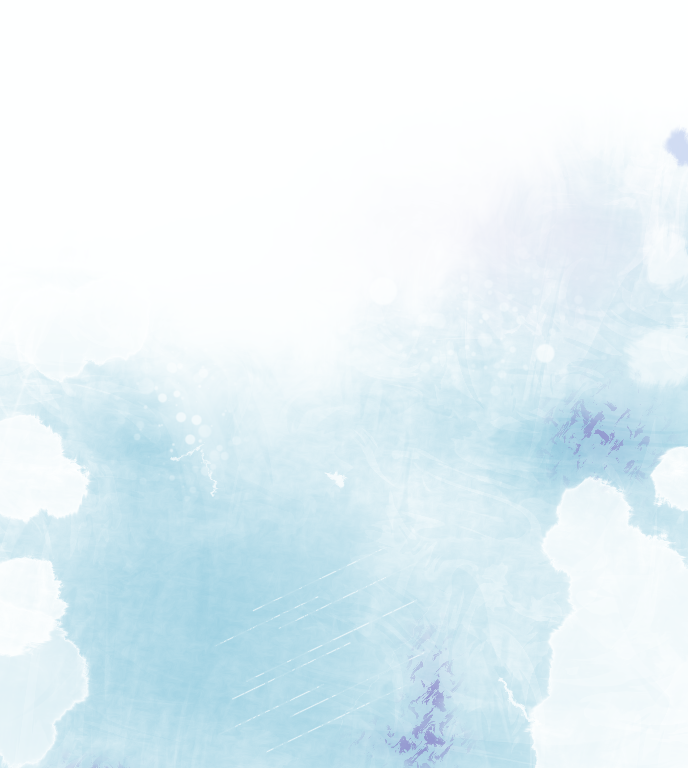
Give the GLSL for this background, as a Shadertoy shader.

```glsl
// Watercolor wash: pale blue pigment rising from below, with white blooms, scratches and violet grain.

const vec3 PAPER = vec3(0.995, 1.0, 1.0);
const vec3 BLUE = vec3(0.635, 0.825, 0.89);
const vec3 VIOLET = vec3(0.55, 0.53, 0.79);

float hash(vec2 p) {
    p = fract(p * vec2(0.1731, 0.2317));
    p += dot(p, p.yx + 19.19);
    return fract(p.x * p.y * 7.31);
}

// Layered sines, each octave turned and bent by the last
float clouds(vec2 p) {
    float sum = 0.0, gain = 0.6;
    for (int i = 0; i < 6; i++) {
        p = mat2(0.8, -0.6, 0.6, 0.8) * p * 1.75 + 1.7;
        p += 0.7 * sin(p.yx * 1.2);
        sum += gain * sin(p.x) * sin(p.y);
        gain *= 0.7;
    }
    return sum;
}

// Cellular noise: distance to the rim of the nearest randomly sized drop
float drops(vec2 p) {
    float nearest = 1.0;
    for (int k = 0; k < 9; k++) {
        vec2 cell = floor(p) + vec2(k % 3, k / 3) - 1.0;
        float size = hash(cell + 31.0);
        vec2 center = cell + vec2(hash(cell + 7.0), hash(cell + 53.0));
        nearest = min(nearest, length(p - center) - 0.32 * size * size);
    }
    return nearest;
}

// Soft spot: center in xy, radii in zw
float glow(vec2 p, vec4 spot) {
    vec2 q = (p - spot.xy) / spot.zw;
    return exp(-dot(q, q));
}

float disc(vec2 p, float x, float y, float r) { return length(p - vec2(x, y)) - r; }

// Distance to the line from ends.xy to ends.zw
float segment(vec2 p, vec4 ends) {
    vec2 q = p - ends.xy, d = ends.zw - ends.xy;
    return length(q - d * clamp(dot(q, d) / dot(d, d), 0.0, 1.0));
}

float fill(float d, float soft) { return 1.0 - smoothstep(-soft, soft, d); }

// Pale puddle with a bright dried rim
vec3 bloom(vec3 color, float d, float strength) {
    color = mix(color, PAPER, clamp(strength, 0.0, 1.0) * fill(d, 0.003));
    return mix(color, PAPER, 0.7 * exp(-abs(d + 0.002) / 0.003));
}

void mainImage(out vec4 fragColor, in vec2 fragCoord) {
    vec2 p = fragCoord / iResolution.y;
    float broad = clouds(p * 4.0 + 2.0), fine = clouds(p * 19.0), tooth = clouds(p * vec2(95.0, 130.0));
    vec2 w = p + 0.014 * vec2(clouds(p * 8.0 + 5.0), clouds(p * 8.0 + 41.0)) + 0.003 * fine + 0.0025 * tooth;

    // Pigment density below the ragged waterline
    float shore = 0.54 + 0.31 * smoothstep(0.36, 0.82, p.x) + 0.11 * (1.0 - smoothstep(0.12, 0.3, p.x));
    float depth = shore - p.y + 0.05 * broad + 0.02 * fine;
    float wet = smoothstep(-0.02, 0.2, depth);
    float pool = glow(w, vec4(0.29, 0.18, 0.24, 0.23));
    float wash = 0.37 * smoothstep(-0.03, 0.28, depth) + 0.55 * pool;
    wash += 0.50 * glow(w, vec4(0.77, 0.425, 0.14, 0.065)) + 0.22 * glow(w, vec4(0.20, 0.43, 0.09, 0.05));
    wash += 0.24 * glow(w, vec4(0.55, 0.01, 0.14, 0.09)) - 0.22 * glow(w, vec4(0.54, 0.34, 0.10, 0.06));
    wash -= 0.12 * glow(w, vec4(0.07, 0.31, 0.07, 0.05));

    // Overlapping dried layers, each with a crisp edge on one side
    for (float i = 0.0; i < 4.0; i++) {
        float film = clouds(p * (2.6 + 1.5 * i) + 13.0 * i + 4.0) - 0.12;
        float edge = smoothstep(0.0, 0.06, film) * exp(-max(film, 0.0) * 1.4);
        wash -= 0.11 * wet * (1.0 - 0.75 * pool) * (edge - 0.3);
    }
    wash += wet * (0.05 * broad + 0.055 * fine + 0.055 * tooth);
    vec3 color = mix(PAPER, BLUE, clamp(wash, 0.0, 1.08));

    // Lavender mist and the small violet patch at the right edge
    float mist = glow(w, vec4(0.70, 0.68, 0.18, 0.10)) * (0.6 + 0.3 * broad + 0.2 * fine);
    color = mix(color, vec3(0.92, 0.92, 0.965), clamp(0.8 * mist, 0.0, 1.0));
    color = mix(color, vec3(0.80, 0.85, 0.95), 0.9 * fill(disc(w, 0.89, 0.805, 0.02), 0.006));

    // Violet grain, streaked along the brush
    float stain = glow(w, vec4(0.79, 0.43, 0.055, 0.055)) + glow(w, vec4(0.56, 0.10, 0.025, 0.06));
    stain += glow(w, vec4(0.53, 0.025, 0.055, 0.025)) + 0.5 * glow(w, vec4(0.13, 0.0, 0.05, 0.012));
    float grain = clouds(mat2(0.8, 0.6, -0.6, 0.8) * p * vec2(110.0, 65.0) + 9.0) + 0.5 * fine;
    color = mix(color, VIOLET, min(stain, 1.0) * (0.12 + 0.65 * smoothstep(0.25, 0.6, grain)));

    // Blooms: right corner, left side, then the faint upper ones
    float corner = min(disc(w, 0.775, 0.325, 0.045), disc(w, 0.742, 0.284, 0.035));
    corner = min(corner, min(disc(w, 0.82, 0.235, 0.075), disc(w, 0.86, 0.11, 0.145)));
    corner = min(corner, min(disc(w, 0.77, 0.04, 0.085), disc(w, 0.90, 0.375, 0.045)));
    float mottle = 0.12 * broad + 0.12 * fine + 0.07 * tooth;
    color = bloom(color, corner, 0.66 + mottle);
    color = bloom(color, min(disc(w, 0.02, 0.13, 0.09), disc(w, 0.035, 0.045, 0.04)), 0.5 + mottle);
    color = bloom(color, min(disc(w, 0.03, 0.22, 0.055), disc(w, -0.01, 0.20, 0.055)), 0.82 + mottle);
    color = bloom(color, min(disc(w, 0.02, 0.385, 0.07), disc(w, 0.075, 0.36, 0.038)), 0.82 + mottle);
    color = bloom(color, min(disc(w, 0.07, 0.565, 0.06), disc(w, 0.15, 0.59, 0.05)), 0.5 + mottle);
    float haze = min(disc(w, 0.87, 0.54, 0.05), disc(w, 0.88, 0.67, 0.04)) + 0.02 * broad + 0.012 * fine;
    color = mix(color, PAPER, 0.55 * fill(haze, 0.008));

    // Splatter
    float spray = glow(p, vec4(0.24, 0.47, 0.07, 0.10)) + 0.7 * glow(p, vec4(0.62, 0.57, 0.17, 0.09));
    float spots = max(fill(drops(p * 48.0), 0.07), 0.6 * fill(drops(p * 22.0 + 3.0), 0.04));
    spots *= min(0.7 * spray, 0.6);
    spots = max(spots, 0.65 * fill(min(disc(p, 0.499, 0.621, 0.018), disc(p, 0.71, 0.54, 0.012)), 0.002));
    float splash = min(segment(w, vec4(0.215, 0.40, 0.26, 0.408)), segment(w, vec4(0.26, 0.40, 0.27, 0.355)));
    splash = min(splash, segment(w, vec4(0.425, 0.392, 0.445, 0.382)) - 0.002);
    color = mix(color, PAPER, max(spots, 0.75 * fill(splash - 0.002 * (1.0 + fine), 0.002)));

    // Slanted scratches
    float scratch = 0.0;
    for (float i = 0.0; i < 9.0; i++) {
        vec2 start = vec2(0.33 + 0.05 * sin(i * 2.4), 0.205 - 0.023 * i);
        vec2 end = start + vec2(0.9, 0.43) * (0.13 + 0.08 * hash(vec2(i, 4.0)));
        float broken = 0.15 + 0.65 * smoothstep(-0.2, 0.4, fine + tooth);
        scratch = max(scratch, broken * fill(segment(p, vec4(start, end)) - 0.0006, 0.0012));
    }
    scratch = max(scratch, 0.35 * fill(segment(w, vec4(0.44, 0.05, 0.57, 0.22)), 0.0015));
    scratch = max(scratch, 0.45 * fill(segment(p, vec4(0.0, 0.41, 0.07, 0.61)) - 0.001, 0.003));
    scratch = max(scratch, 0.8 * fill(segment(w, vec4(0.65, 0.12, 0.695, 0.06)) - 0.003, 0.002));
    fragColor = vec4(clamp(mix(color, PAPER, scratch), 0.0, 1.0), 1.0);
}
```
